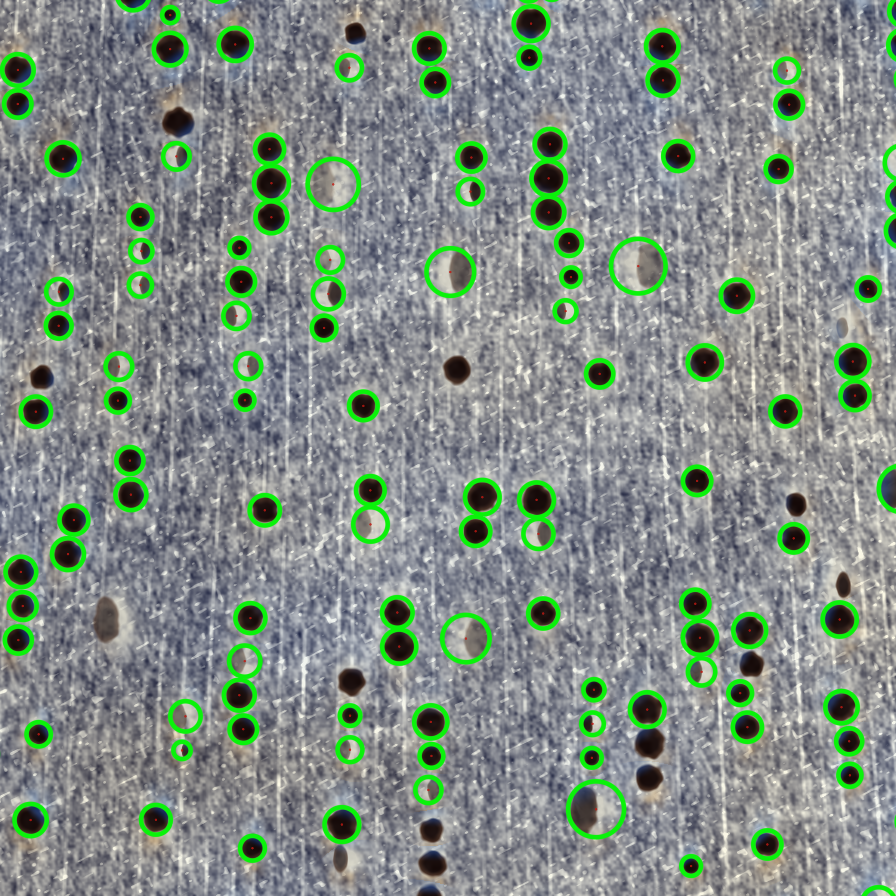
Reproduce this texture procedurally as a three.js fragment shader.

```glsl
// Magnified end grain of wood: speckled grey fibres crossed by thin pale rays,
// with short vertical chains of dark pores, most circled in green with a red dot.
// Value noise makes the fibres; jittered grid cells each scatter one pore chain.
varying vec2 vUv;

float hash(vec2 p) {
  return fract(sin(dot(p, vec2(127.1, 311.7))) * 43758.5453);
}

float noise(vec2 p) {
  vec2 i = floor(p), f = fract(p);
  f = f * f * (3.0 - 2.0 * f);
  return mix(mix(hash(i), hash(i + vec2(1.0, 0.0)), f.x),
             mix(hash(i + vec2(0.0, 1.0)), hash(i + 1.0), f.x), f.y);
}

// Thin broken vertical lines, one jittered line per column
float rays(vec2 p) {
  float x = p.x * 36.0, id = floor(x);
  float offset = abs(fract(x) - 0.25 - 0.5 * hash(vec2(id, 4.0)));
  float strength = noise(vec2(id * 7.3, p.y * 9.0)) * noise(vec2(id * 3.7, p.y * 70.0));
  return smoothstep(0.13, 0.02, offset) * strength;
}

vec3 woodColor(vec2 p) {
  // Fibres converge slightly towards the top and waver
  vec2 fibre = vec2((p.x - 0.5) * (1.0 + 0.13 * p.y), p.y);
  fibre.x += 0.012 * noise(p * 4.0);
  vec2 slanted = vec2(fibre.x + 0.5 * p.y, p.y - 0.5 * p.x);

  float tone = 0.43 + 0.12 * (p.x - p.y) * 0.6;
  tone += 0.22 * (noise(p * 5.0 + 3.0) - 0.5);
  tone += 0.50 * (noise(slanted * vec2(210.0, 120.0)) - 0.5);
  tone += 0.45 * (noise(fibre * vec2(190.0, 65.0) + 40.0) - 0.5);
  tone += 0.34 * (noise(p * 290.0 + 90.0) - 0.5);
  tone += 0.45 * smoothstep(0.74, 0.95, noise(slanted * vec2(130.0, 190.0) + 17.0));
  tone += 0.75 * rays(fibre);
  // Faint cross bands
  tone += 0.12 * smoothstep(0.65, 0.9, noise(vec2(p.x * 9.0, p.y * 55.0)));

  vec3 color = mix(vec3(0.25, 0.26, 0.335), vec3(0.85, 0.85, 0.82), clamp(tone, -0.15, 1.2));
  return color + vec3(0.03, 0.012, -0.025) * (noise(p * 7.0 + 20.0) * 2.0 - 1.0);
}

void main() {
  vec2 p = vUv;
  vec2 cellSize = vec2(0.115, 0.125);
  vec2 home = floor(p / cellSize);
  vec2 outward = (p - 0.5) * 1.6;
  float rough = noise(p * 130.0 + 8.0);

  float halo = 0.0, haloSide = 0.0, pore = 0.0, poreSide = 0.0, depth = 0.0;
  float ring = 0.0, dot1 = 0.0;

  for (int j = -1; j <= 1; j++) {
    for (int i = -1; i <= 1; i++) {
      vec2 cell = home + vec2(float(i), float(j));
      vec2 jitter = vec2(hash(cell + 0.3), hash(cell + 5.7)) - 0.5;
      vec2 middle = (cell + 0.5 + jitter * vec2(0.75, 0.6)) * cellSize;
      float count = 1.0 + floor(2.6 * hash(cell + 9.1));

      for (int k = 0; k < 3; k++) {
        float n = float(k);
        if (n >= count) break;
        vec2 seed = cell + vec2(17.0 * n, 31.0);
        float kind = hash(seed + 2.2);
        float along = (n - 0.5 * (count - 1.0)) * 0.038;
        vec2 center = middle + vec2(0.15 * (0.5 - middle.x) * along, along);
        center.x += 0.008 * (hash(seed + 1.1) - 0.5);

        float radius = mix(0.009, 0.0195, sqrt(hash(seed + 3.3)));
        if (count < 1.5 && kind > 0.72) radius = mix(0.024, 0.035, hash(seed + 4.4));
        vec2 q = p - center;
        float side = dot(q, outward) / radius;

        // Some pores are partly filled: narrow, pushed aside and paler
        float partial = step(0.72, kind);
        vec2 shift = vec2(sign(hash(seed + 6.6) - 0.5) * 0.45 * radius, 0.0) * partial;
        vec2 hole = (q - shift) * vec2(1.0 + 0.8 * partial, 1.0);
        float d = length(hole) / radius + 0.22 * (rough - 0.5);
        float core = smoothstep(1.02, 0.78, d);
        core *= mix(1.0, 0.35 + 0.6 * hash(seed + 7.7), partial);
        if (core > pore) {
          pore = core;
          poreSide = side;
          depth = smoothstep(0.95, 0.45, d);
        }

        // Pale walls reach further above and below the pore
        float spread = length(q * vec2(1.1, 0.72)) / min(radius, 0.02);
        float glow = exp(-0.75 * spread * spread) * (0.35 + 1.2 * rough);
        if (glow > halo) {
          halo = glow;
          haloSide = side;
        }

        float ringed = step(0.09, hash(seed + 8.8));
        float edge = abs(length(q) - radius);
        ring = max(ring, ringed * smoothstep(0.0034, 0.0018, edge));
        dot1 = max(dot1, ringed * smoothstep(0.0019, 0.0008, length(q)));
      }
    }
  }

  // Pale walls and pores, with colour fringes growing towards the corners
  vec3 color = woodColor(p);
  vec3 wall = mix(vec3(0.87, 0.86, 0.80), vec3(0.78, 0.62, 0.40), smoothstep(0.2, 1.3, haloSide));
  wall = mix(wall, vec3(0.50, 0.64, 0.82), smoothstep(0.3, 1.4, -haloSide));
  color = mix(color, wall, clamp(halo * 0.95, 0.0, 0.85));

  vec3 cavity = mix(vec3(0.30, 0.20, 0.15), vec3(0.10, 0.055, 0.05), depth);
  cavity = mix(cavity, vec3(0.10, 0.22, 0.46), 0.8 * smoothstep(0.1, 0.7, -poreSide));
  color = mix(color, cavity + 0.05 * (rough - 0.5), pore);

  // Green circles and their red centres
  color = mix(color, vec3(0.75, 0.10, 0.07), 0.8 * dot1);
  color = mix(color, vec3(0.04, 0.95, 0.04), ring);
  gl_FragColor = vec4(color, 1.0);
}
```
